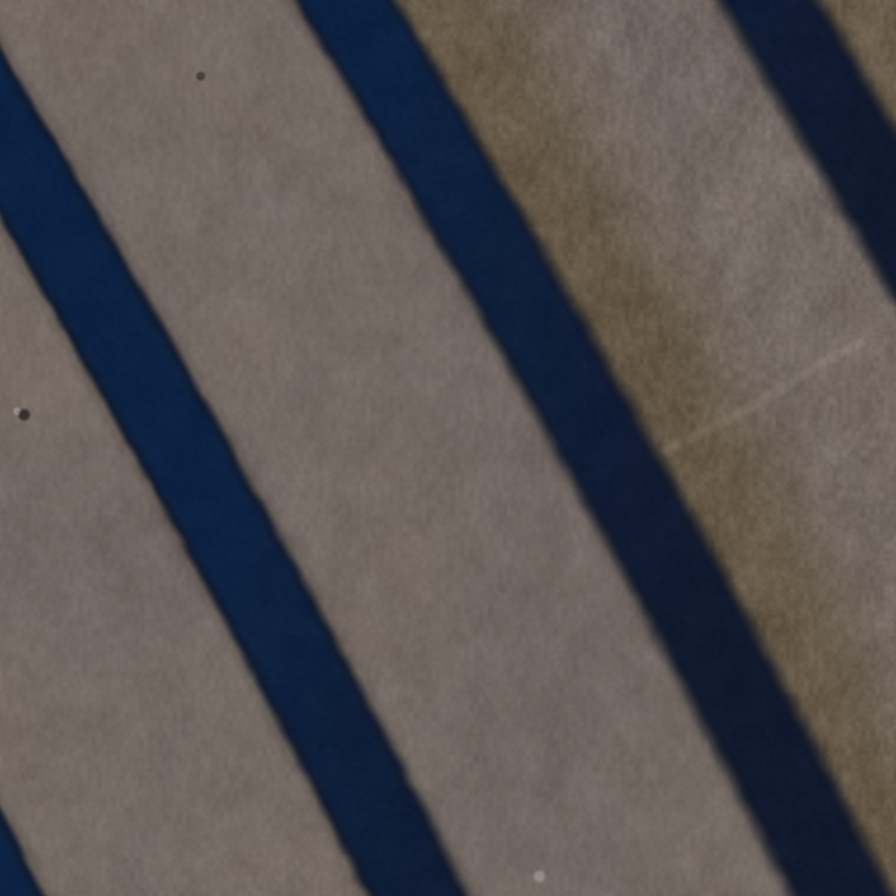
Give the GLSL for this pattern, as a WebGL 1 fragment shader.

```glsl
precision highp float;
// Slanted navy bands with soft edges across a worn, grainy tan and grey ground.
// The bands repeat along a sheared, slightly bowed axis; value noise supplies
// stains, grain and uneven edges, with a faint scuff and a few specks on top.
uniform vec2 u_resolution;

float hash(vec2 p) {
  vec3 q = fract(vec3(p.xyx) * 0.1031);
  q += dot(q, q.yzx + 33.33);
  return fract((q.x + q.y) * q.z);
}

float noise(vec2 p) {
  vec2 i = floor(p);
  vec2 f = fract(p);
  f = f * f * (3.0 - 2.0 * f);
  return mix(mix(hash(i), hash(i + vec2(1.0, 0.0)), f.x),
             mix(hash(i + vec2(0.0, 1.0)), hash(i + vec2(1.0)), f.x), f.y);
}

float fbm(vec2 p) {
  float sum = 0.0;
  float gain = 0.5;
  for (int i = 0; i < 4; i++) {
    sum += gain * noise(p);
    p = p * 2.03 + 17.1;
    gain *= 0.5;
  }
  return sum / 0.9375;
}

// Distance to the segment from a to b
float segment(vec2 p, vec2 a, vec2 b) {
  vec2 d = b - a;
  return length(p - a - d * clamp(dot(p - a, d) / dot(d, d), 0.0, 1.0));
}

// Round mark with a soft rim
float speck(vec2 p, vec2 center, float radius) {
  return 1.0 - smoothstep(radius * 0.4, radius, length(p - center));
}

// Tan beside each band fading to grey, with browner patches to the lower right
vec3 ground(vec2 uv, float phase, float index) {
  float stain = fbm(uv * 5.0 + 3.0) - 0.5;
  float tan_ = 1.0 - smoothstep(0.2, 0.58, phase + stain * 0.35);
  float low = smoothstep(0.42, 0.12, uv.y - 0.2 * max(index, 0.0) + stain * 0.3);
  tan_ = max(tan_, low * 0.85);
  tan_ *= step(-0.5, index);
  tan_ = clamp(tan_ + stain * 0.5 + 0.15 * step(0.5, index), 0.0, 1.0);
  vec3 color = mix(vec3(0.448, 0.408, 0.388), vec3(0.395, 0.345, 0.275), tan_);

  // Mottling and short, upright fibres
  float mottle = fbm(uv * vec2(34.0, 26.0)) - 0.5;
  float fibre = noise(uv * vec2(190.0, 105.0) + 9.0) - 0.5;
  float grit = noise(uv * 250.0) - 0.5;
  float rough = index < -0.5 ? 0.65 : 1.0;
  return color + rough * (0.09 * mottle + 0.045 * fibre + 0.03 * grit) + 0.05 * stain;
}

void main() {
  vec2 uv = gl_FragCoord.xy / u_resolution;
  float down = 1.0 - uv.y;

  // Sheared coordinate, constant along each gently bowed band
  float across = uv.x - 0.555 * down - 0.052 * down * uv.y;
  float cell = (across - 0.3845) / 0.473;
  float index = floor(cell);
  float phase = fract(cell);
  float nearest = floor(cell + 0.5);
  float offset = (cell - nearest) * 0.473;

  vec3 color = ground(uv, phase, index);

  // Pale diagonal scuff and scattered specks
  vec2 wobble = vec2(0.0, 0.008 * (noise(uv * 22.0) - 0.5));
  float scuff = segment(uv + wobble, vec2(0.745, 0.495), vec2(0.96, 0.615));
  color += 0.045 * (1.0 - smoothstep(0.001, 0.009, scuff)) * (0.4 + noise(uv * 60.0));
  color *= 1.0 - 0.55 * speck(uv, vec2(0.027, 0.537), 0.009);
  color += 0.14 * speck(uv, vec2(0.019, 0.541), 0.006);
  color *= 1.0 - 0.4 * speck(uv, vec2(0.224, 0.915), 0.007);
  color += 0.13 * speck(uv, vec2(0.602, 0.022), 0.009);

  // Navy bands: brighter on the left, darker toward the lower right
  float shade = smoothstep(0.15, 0.95, uv.x + 0.35 * (down - 0.5));
  vec3 navy = mix(vec3(0.048, 0.132, 0.258), vec3(0.065, 0.098, 0.178), shade);
  navy += 0.022 * (fbm(uv * 40.0) - 0.5) + 0.012 * (noise(uv * 210.0) - 0.5);

  // Soft, slightly ragged borders with a dark rim inside
  float soft = mix(0.006, 0.013, smoothstep(0.0, 0.9, uv.x));
  float ragged = 0.004 * (noise(uv * 55.0) - 0.5);
  float edge = abs(offset) - 0.0562 + ragged;
  navy = mix(navy, vec3(0.07, 0.09, 0.14), 0.75 * smoothstep(-0.018, 0.0, edge));
  color *= 1.0 - 0.14 * (1.0 - smoothstep(0.0, 0.02, edge));
  color = mix(navy, color, smoothstep(-soft, soft, edge));

  gl_FragColor = vec4(clamp(color, 0.0, 1.0), 1.0);
}
```
